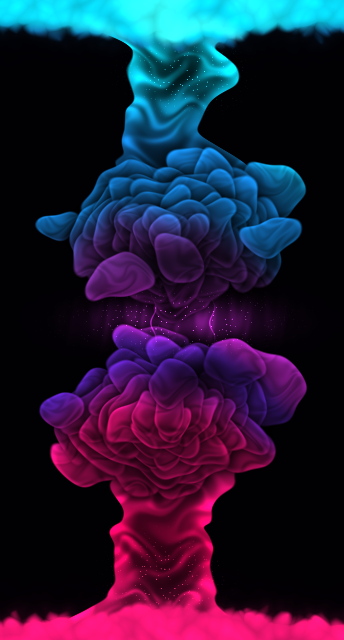
This background is drawn by a WebGL 1 fragment shader. Its source:

```glsl
precision highp float;
// Two billowing ink plumes, cyan from above and pink from below, meeting on black.
uniform vec2 u_resolution;
// Ink colours from top to bottom
const vec3 CYAN = vec3(.03, .82, .93), AZURE = vec3(.07, .45, .76);
const vec3 VIOLET = vec3(.46, .18, .60), ORCHID = vec3(.62, .12, .66);
const vec3 INDIGO = vec3(.33, .12, .68), MAGENTA = vec3(1., .07, .50);
const vec3 CRIMSON = vec3(.86, .02, .34), PINK = vec3(1., .09, .47);
const vec3 BACKDROP = vec3(.004, 0., .012);
// Plume heads: centre and spread, in canvas heights
const vec4 UPPER_HEAD = vec4(.004, .640, .134, .079);
const vec4 LOWER_HEAD = vec4(-.004, .352, .134, .084);
const vec2 GAP = vec2(.012, .497);
const float SHADOW_REACH = .008, SHADOW = .42, SPECK_CELL = .0075;

vec3 col;    // colour painted so far
vec2 w;      // gently warped position
float silk;  // strand pattern at this position

float hash(vec2 p) { return fract(sin(dot(p, vec2(127.1, 311.7))) * 4375.85); }
float bell(vec2 p, vec2 size) { p /= size; return exp(-dot(p, p)); }

// Distance to the nearest scattered point
float cells(vec2 p) {
  float nearest = 2.;
  for (int j = -1; j <= 1; j++)
    for (int i = -1; i <= 1; i++) {
      vec2 id = floor(p) + vec2(i, j);
      nearest = min(nearest, length(id + vec2(hash(id), hash(id + 19.)) - p));
    }
  return nearest;
}
// Strands from folded sines
float swirl(vec2 p) {
  vec2 q = p * 24.;
  for (int i = 1; i < 5; i++)
    q += .75 * sin(q.yx * 1.35 + vec2(.4, 1.9) * float(i));
  return .5 + .5 * sin(q.x * 1.4 + q.y * .5);
}
vec3 ink(vec2 p) {
  float y = p.y + (2.4 * p.x + .15) * p.x;
  vec3 c = mix(PINK, CRIMSON, smoothstep(.04, .14, y));
  c = mix(c, MAGENTA, smoothstep(.17, .27, y));
  c = mix(c, INDIGO, smoothstep(.33, .44, y));
  c = mix(c, ORCHID, smoothstep(.45, .50, y));
  c = mix(c, VIOLET, smoothstep(.52, .60, y));
  c = mix(c, AZURE, smoothstep(.61, .70, y));
  return mix(c, CYAN, smoothstep(.76, .91, y));
}
// One rounded billow: contact shadow, soft light, silky folds, bright rim
void lobe(vec4 shape, float angle) {
  vec2 d = w - shape.xy;
  float s = sin(angle), c = cos(angle);
  vec2 q = vec2(c * d.x + s * d.y, c * d.y - s * d.x) / shape.zw;
  float r = length(q), edge = (r - 1.) * min(shape.z, shape.w);
  if (edge > .05) return;
  col *= 1. - SHADOW * exp(-max(edge, 0.) / SHADOW_REACH);
  float light = .5 + .5 * dot(d / shape.zw, vec2(-.35, .8));
  float fold = .10 * sin(6. * q.x + 4. * q.y * q.y + shape.x * 60. + 4. * silk);
  float shade = .32 + .72 * light + fold + .30 * smoothstep(.78, 1., r);
  float core = bell(w - vec2(0., .598), vec2(.075, .034))
             + bell(w - vec2(.035, .408), vec2(.085, .034));
  shade = max(shade, .12) * (1. - .62 * min(core, 1.));
  float soft = .7 / u_resolution.y + .0005;
  col = mix(col, ink(w) * shade, 1. - smoothstep(-soft, soft, edge));
}
// Spiral of billows, from the large rim ones in to the small front ones
void head(vec4 area, float seed) {
  for (int i = 0; i < 52; i++) {
    float n = float(i), t = n / 52., a = n * 2.4 + seed, h = hash(vec2(n, seed));
    vec2 at = area.xy + area.zw * sqrt(1. - t) * vec2(cos(a), sin(a));
    float size = mix(.046, .026, sqrt(t)) * (.75 + .5 * h);
    lobe(vec4(at, size * vec2(1.15 + .4 * h, .82)), a + 2. * hash(vec2(seed, n)));
  }
}
// Translucent column with lit sides and a dark hollow
void stem(float centre, float width, float hollow) {
  float x = (w.x - centre) / width, e = abs(x) + .12 * (swirl(w) - .5);
  float strands = .5 * swirl(w * 1.2) + .5 * silk;
  float shade = .30 + .75 * strands * strands + .45 * smoothstep(.5, 1., e);
  shade *= 1. - .6 * hollow * exp(-3. * x * x);
  col = mix(col, ink(w) * shade, 1. - smoothstep(.97, 1.02, e));
}
float specks(vec2 p) {
  vec2 id = floor(p / SPECK_CELL), f = fract(p / SPECK_CELL);
  vec2 at = .15 + .7 * vec2(hash(id), hash(id + 7.));
  float size = .09 + .14 * hash(id + 53.);
  return (1. - smoothstep(.03, size, length(f - at))) * step(.5, hash(id + 31.));
}
void main() {
  vec2 p = (gl_FragCoord.xy - vec2(.5 * u_resolution.x, 0.)) / u_resolution.y;
  w = p + .007 * sin(p.yx * 41. + vec2(.5, 2.)) + .0025 * sin(p.yx * 103. + p * 40.);
  silk = swirl(w * 2.3);
  float y = p.y, gap = bell(p - GAP, vec2(.105, .032));
  float topHollow = bell(p - vec2(.02, .88), vec2(.06, .038));
  float lowHollow = bell(p - vec2(-.01, .10), vec2(.06, .046));
  col = BACKDROP + ORCHID * gap * (.6 + .4 * swirl(p * vec2(3.5, .6)));
  // Columns
  if (y > .66) stem(.002 + .010 * sin(y * 40. - 34.),
    .104 + .026 * bell(vec2(y - .885, 0.), vec2(.036)) - .045 * smoothstep(.73, .80, y)
    + .07 * smoothstep(.92, .97, y), topHollow);
  if (y < .30) stem(-.019 + .014 * smoothstep(.13, .20, y),
    .14 - .06 * smoothstep(.02, .07, y) - .010 * smoothstep(.13, .20, y)
    + .03 * smoothstep(.20, .25, y), lowHollow);
  // Upper head between its side and front billows
  lobe(vec4(-.172, .652, .033, .021), .3);
  lobe(vec4(.150, .705, .054, .044), -.6);
  lobe(vec4(.018, .532, .044, .029), .1);
  head(UPPER_HEAD, 1.3);
  lobe(vec4(.160, .634, .048, .028), .2);
  lobe(vec4(-.086, .563, .056, .032), .35);
  lobe(vec4(.010, .600, .035, .043), .5);
  // Lower head between its side and front billows
  lobe(vec4(-.017, .468, .046, .025), 0.);
  lobe(vec4(.150, .400, .066, .046), -1.);
  lobe(vec4(-.138, .279, .056, .034), -.4);
  head(LOWER_HEAD, 4.7);
  lobe(vec4(-.170, .365, .036, .026), .1);
  lobe(vec4(.094, .431, .049, .034), .4);
  lobe(vec4(-.004, .407, .037, .037), 0.);
  // Sparks and filaments
  col += (ink(p) + .3) * specks(p) * min(gap + .6 * (topHollow + lowHollow), 1.);
  float thread = abs(abs(p.x - .017 + .004 * sin(y * 130.)) - .046);
  col += ORCHID * (1. - smoothstep(0., .0022, thread)) * bell(p - GAP, vec2(.1, .021));
  // Cloud layers along the bottom and the top
  float puff = .6 * cells(w * 17.) + .4 * cells(w * 43.);
  float mid = bell(vec2(p.x - .01, 0.), vec2(.13)), bump = .036 * (puff - .4);
  float rise = y - .029 - .027 * mid + bump;
  col += PINK * .14 * exp(-max(rise, 0.) / .014);
  col = mix(PINK * (1.2 - .5 * puff), col, smoothstep(-.007, .007, rise));
  float drop = .949 - .018 * mid - y + bump;
  vec3 sky = mix(AZURE * .8, CYAN * 1.08, smoothstep(.945, .975, y + .03 * mid));
  sky += vec3(.20, .18, .05) * mid * swirl(p);
  col += AZURE * .10 * exp(-max(drop, 0.) / .012);
  col = mix(sky * (1.15 - .4 * puff), col, smoothstep(-.010, .008, drop));
  gl_FragColor = vec4(clamp(col, 0., 1.), 1.);
}
```
